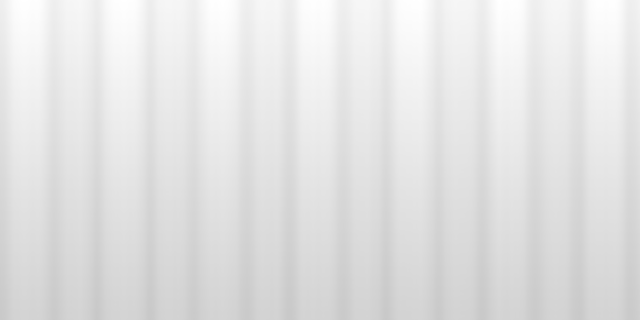
This background is drawn by a Shadertoy shader. Its source:

```glsl
// Pale corrugated metal sheet: soft vertical ribs under a top-down light.
#define RIBS 6.65            // repeats across the canvas
#define FOLD 0.55            // second crease position within a repeat
#define CREASE_WIDTH 0.088   // softness of a crease, in repeats
#define CREASE_DEPTH 0.038   // darkening at a crease
#define WEAR 0.12            // variation of depth between creases
#define STREAK 0.0018        // strength of the fine vertical grain
#define GRID 0.0010          // strength of the faint cross grain
#define RIDGE_LOW 0.828
#define RIDGE_HIGH 0.998
#define VALLEY_LOW 0.826
#define VALLEY_HIGH 0.966

float hash(float n) {
    return fract(sin(n * 127.1) * 4375.85);
}

// Soft dark line at every whole number, each with its own depth
float crease(float u, float seed) {
    float id = floor(u + 0.5);
    float d = (u - id) / CREASE_WIDTH;
    return exp(-d * d) * (1.0 + WEAR * (2.0 * hash(id + seed) - 1.0));
}

// Layered sines for brushed vertical grain
float grain(float x) {
    return sin(x * 173.0 + 2.0 * sin(x * 31.0))
         + 0.6 * sin(x * 307.0 + 1.3)
         + 0.4 * sin(x * 521.0 + 3.0 * sin(x * 47.0));
}

void mainImage(out vec4 fragColor, in vec2 fragCoord) {
    vec2 uv = fragCoord / iResolution.xy;
    float u = uv.x * RIBS - 0.01;
    float p = fract(u);

    // Raised ridge between the two creases, valley elsewhere
    float ridge = smoothstep(0.0, 0.2, p) * (1.0 - smoothstep(FOLD - 0.2, FOLD, p));

    // Light falls off towards the bottom
    float light = pow(uv.y, 1.1);
    float valleyTone = mix(VALLEY_LOW, VALLEY_HIGH, light);
    float ridgeTone = mix(RIDGE_LOW, RIDGE_HIGH, light);
    float tone = mix(valleyTone, ridgeTone, ridge);

    // Shaded creases, a little weaker in the light at the top
    float folds = crease(u, 3.0) + crease(u - FOLD, 17.0);
    tone -= CREASE_DEPTH * mix(1.0, 0.8, uv.y) * folds;

    // Fine surface grain
    tone += STREAK * grain(uv.x);
    tone += GRID * (sin(uv.y * 182.0) + sin(uv.x * 364.0));

    fragColor = vec4(vec3(clamp(tone, 0.0, 1.0)), 1.0);
}
```
